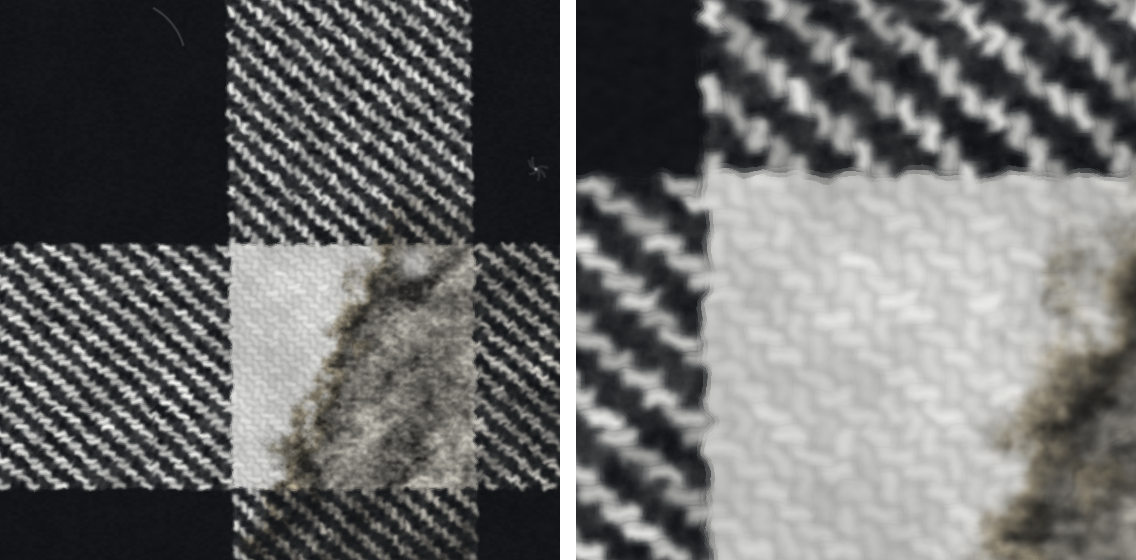
Left, the full canvas; right, a detail of the centre.
Reproduce this texture procedurally as a Shadertoy shader.

```glsl
const vec2 THREADS = vec2(78.0, 87.0);       // warp and weft threads across the canvas
const vec2 WARP_BAND = vec2(0.406, 0.849);   // pale warp threads, left to right
const vec2 WEFT_BAND = vec2(0.131, 0.568);   // pale weft threads, bottom to top
const float LEAN = 0.014;                    // sideways drift of the warp
const float WOBBLE = 0.0065;                 // unevenness of the yarn
const float SLIP = 0.32;                     // uneven ends of floats, in threads
const float SOFTNESS = 0.0027;               // spread of the fuzzy nap
const vec3 PALE = vec3(0.85, 0.85, 0.84);
const vec3 DARK = vec3(0.073, 0.080, 0.091);
const vec3 GRIME = vec3(0.98, 0.96, 0.92);
const vec3 RUST = vec3(0.97, 0.92, 0.80);
const vec2 CLEAN_SPOT = vec2(0.740, 0.531);
const vec2 DARK_SPOT = vec2(0.755, 0.480);
const vec2 LINT = vec2(0.957, 0.698);

float hash(vec2 p) {
    p = fract(p * vec2(0.1031, 0.1137));
    p += dot(p, p.yx + 33.33);
    return fract((p.x + p.y) * p.x * 17.0);
}

float noise(vec2 p) {
    vec2 i = floor(p), f = fract(p);
    f = f * f * (3.0 - 2.0 * f);
    return mix(mix(hash(i), hash(i + vec2(1, 0)), f.x),
               mix(hash(i + vec2(0, 1)), hash(i + vec2(1, 1)), f.x), f.y);
}

float fbm(vec2 p) {
    float sum = 0.0, gain = 0.53;
    for (int k = 0; k < 4; k++) {
        sum += gain * noise(p);
        p = mat2(1.6, 1.2, -1.2, 1.6) * p + 7.3;
        gain *= 0.5;
    }
    return sum;
}

float inBand(float x, vec2 band) {
    return step(band.x, x) * step(x, band.y);
}

// Soft strand from a to b, bowed sideways
float strand(vec2 p, vec2 a, vec2 b, float bow, float width) {
    vec2 d = b - a;
    float t = clamp(dot(p - a, d) / dot(d, d), 0.0, 1.0);
    vec2 side = normalize(vec2(-d.y, d.x));
    float dist = length(p - a - d * t - side * bow * 4.0 * t * (1.0 - t));
    return smoothstep(width, 0.0, dist);
}

// 2/2 twill: each thread passes over two and under two
vec3 weave(vec2 p, vec3 pale, float nap) {
    vec2 q = p * THREADS;
    q += SLIP * (vec2(noise(vec2(q.y * 1.3, 3.0)), noise(vec2(q.x * 1.3, 8.0))) - 0.5) * 2.0;
    vec2 id = floor(q), f = fract(q), center = (id + 0.5) / THREADS;
    float phase = mod(id.x + id.y, 4.0);
    bool warpUp = phase < 2.0;
    float warpPale = inBand(center.x, WARP_BAND);
    float weftPale = inBand(center.y, WEFT_BAND);
    float topPale = warpUp ? warpPale : weftPale;
    float underPale = warpUp ? weftPale : warpPale;

    // Position along and across the visible float
    float along = (warpUp ? phase + f.y : phase - 2.0 + f.x) * 0.5;
    float across = abs((warpUp ? f.x : f.y) - 0.5 + 0.25 * (along - 0.5));
    float body = smoothstep(0.62, 0.2, across)
               * smoothstep(-0.08, 0.20, along) * smoothstep(1.08, 0.80, along);
    vec2 floatId = warpUp ? vec2(id.x, id.y - phase) : vec2(id.x - phase, id.y + 200.0);
    float vary = hash(floatId + 11.0) - 0.5;
    float soil = 1.0 - pale.g / PALE.g;
    float spread = underPale > 0.5 ? 0.08 + 0.35 * soil : 0.34;
    float tone = (underPale > 0.5 ? 0.99 : 0.93) + spread * vary - (warpUp ? 0.04 : 0.0);

    // Pale lint clings to dark floats that cross pale yarn
    vec3 dusted = mix(DARK, pale, underPale * nap);
    vec3 top = mix(dusted, pale * tone, topPale);
    vec3 shadowed = pale * mix(0.78, 0.62, soil);
    vec3 under = mix(mix(DARK, pale, topPale * nap), shadowed, underPale);
    float cover = mix(0.88 + 0.12 * body, 0.10 + 0.90 * body, topPale);
    return mix(under, top, cover);
}

// Dirt on the pale yarn, bounded by a slanting ragged edge
vec3 soiled(vec2 p) {
    float ragged = fbm(p * 34.0) - 0.5;
    float s = p.x - 0.488 - (p.y - 0.14) * 0.422 + ragged * 0.11;
    float stain = smoothstep(-0.035, 0.045, s) * smoothstep(0.70, 0.56, p.y);
    stain *= mix(1.0, 0.65, smoothstep(0.83, 0.87, p.x));
    stain *= 1.0 - 0.75 * smoothstep(0.038, 0.012, length(p - CLEAN_SPOT) + ragged * 0.02);
    vec2 crease = vec2(0.78 * p.y - 0.62 * p.x, 0.62 * p.y + 0.78 * p.x);
    float ridges = fbm(crease * vec2(34.0, 9.0) + ragged);
    float mottle = fbm(p * 42.0 + 4.0);
    float grain = noise(p * vec2(95.0, 150.0)) - 0.5;
    float value = 0.60 + 0.75 * (ridges - 0.5) + 0.50 * (mottle - 0.5) + 0.25 * grain;
    value -= 0.20 * exp(-pow((s - 0.05) / 0.035, 2.0));
    value -= 0.14 * smoothstep(0.09, 0.02, length((p - DARK_SPOT) * vec2(1.0, 2.0)));
    float rust = exp(-pow((s - 0.02) / 0.022, 2.0)) * stain;
    vec3 dirt = GRIME * clamp(value, 0.2, 0.95);
    return PALE * mix(vec3(1.0), dirt, stain) * mix(vec3(1.0), RUST, rust);
}

void mainImage(out vec4 fragColor, in vec2 fragCoord) {
    vec2 p = fragCoord / iResolution.xy;
    vec2 bend = vec2(fbm(p * 60.0), fbm(p * 60.0 + 31.0)) - 0.5;
    vec2 q = p + vec2(LEAN * (p.y - 0.5), 0.0) + bend * WOBBLE;
    vec3 pale = soiled(p);
    float nap = clamp(0.08 + 0.35 * (fbm(p * 70.0 + 17.0) - 0.5), 0.0, 0.3);

    // Blurred cloth: weighted 3 by 3 taps
    vec3 color = vec3(0.0);
    for (int k = 0; k < 9; k++) {
        vec2 tap = vec2(k % 3, k / 3) - 1.0;
        float weight = (2.0 - abs(tap.x)) * (2.0 - abs(tap.y)) / 16.0;
        color += weight * weave(q + tap * SOFTNESS, pale, nap);
    }

    // Worn patches and fine fuzz
    color *= 0.88 + 0.24 * fbm(p * 14.0 + 9.0);
    color += 0.035 * (fbm(p * vec2(130.0, 170.0)) - 0.5);

    // Loose hair and a tuft of lint
    float fuzz = 0.16 * strand(p, vec2(0.275, 0.985), vec2(0.327, 0.920), 0.008, 0.004);
    for (int k = 0; k < 6; k++) {
        float angle = float(k) * 1.05 + hash(vec2(k, 5)) * 0.8;
        vec2 tip = LINT + vec2(cos(angle), sin(angle)) * mix(0.008, 0.022, hash(vec2(k, 9)));
        fuzz += 0.10 * strand(p, LINT, tip, 0.003, 0.005);
    }
    color += fuzz * (1.0 - color);
    fragColor = vec4(clamp(color, 0.0, 1.0), 1.0);
}
```
